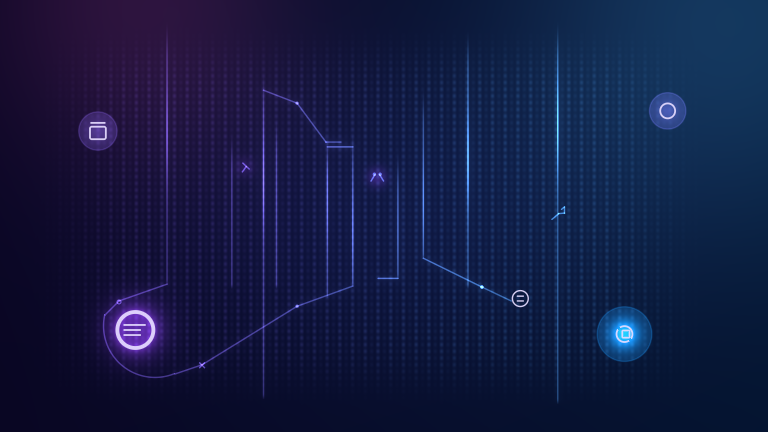
Give the GLSL for this background, as a WebGL 1 fragment shader.

```glsl
precision highp float;
// Dark violet-to-teal backdrop with a fine dot lattice, thin glowing traces
// and a few luminous round badges. Everything is a distance function on a
// 16 x 9 unit canvas; light is added in layers over smooth gradients.

uniform vec2 u_resolution;

const vec3 NIGHT_LEFT = vec3(0.035, 0.022, 0.135);
const vec3 NIGHT_RIGHT = vec3(0.015, 0.075, 0.185);
const vec3 MAGENTA_HAZE = vec3(0.145, 0.045, 0.095);
const vec3 TEAL_HAZE = vec3(0.06, 0.145, 0.185);
const vec3 INDIGO_HAZE = vec3(0.025, 0.03, 0.08);
const vec3 VIOLET = vec3(0.52, 0.40, 0.88);
const vec3 SKY = vec3(0.36, 0.68, 0.95);
const vec3 ORCHID = vec3(0.62, 0.24, 0.95);
const vec3 CYAN = vec3(0.08, 0.62, 0.95);
const vec3 PALE = vec3(0.90, 0.86, 1.0);
const vec2 DOT_PITCH = vec2(0.1325, 0.14);
const float DOT_LIGHT = 0.16;
const float TRACE_WIDTH = 0.015;
const float TRACE_LIGHT = 0.42;
const float ICON_WIDTH = 0.019;

vec2 p; // current point in canvas units

// Antialiased fill, and stroke of half-width w
float disc(float d) {
  return clamp(0.5 - d * u_resolution.y / 9.0, 0.0, 1.0);
}
float stroke(float d, float w) { return disc(abs(d) - w); }

float haze(vec2 center, vec2 spread) {
  vec2 q = (p - center) / spread;
  return exp(-dot(q, q));
}

float segment(vec2 q, vec2 a, vec2 b) {
  vec2 ab = b - a;
  return length(q - a - ab * clamp(dot(q - a, ab) / dot(ab, ab), 0.0, 1.0));
}

float roundBox(vec2 q, vec2 halfSize, float r) {
  q = abs(q) - halfSize + r;
  return length(max(q, 0.0)) + min(max(q.x, q.y), 0.0) - r;
}

float trace(vec2 a, vec2 b) {
  float d = segment(p, a, b);
  return stroke(d, TRACE_WIDTH) + 0.1 * exp(-d / 0.07);
}

float chain(vec2 a, vec2 b, vec2 c, vec2 d) {
  return trace(a, b) + trace(b, c) + trace(c, d);
}

// Vertical trace with a bright stretch around the height "peak"
float streak(float x, float bottom, float top, float peak, float power) {
  float y = (p.y - peak) / 0.95;
  float ends = smoothstep(bottom - 0.05, bottom + 0.1, p.y) * (1.0 - smoothstep(top - 0.9, top, p.y));
  return trace(vec2(x, bottom), vec2(x, top)) * (0.3 + power * exp(-y * y)) * ends;
}

float mark(vec2 q, vec2 a, vec2 b) { return stroke(segment(q, a, b), TRACE_WIDTH); }
float dotAt(vec2 q, vec2 c) { return disc(length(q - c) - 0.035); }

// Translucent badge plate with a thin rim
vec3 plate(vec2 q, float radius, vec3 tint) {
  float d = length(q) - radius;
  float glow = exp(-dot(q, q) / (radius * radius * 0.3));
  return tint * (0.2 * disc(d) + 0.18 * stroke(d, 0.014) + 0.22 * glow);
}

void main() {
  p = gl_FragCoord.xy / u_resolution.y * 9.0;
  float across = clamp(p.x / 16.0, 0.0, 1.0);
  vec3 tint = mix(VIOLET, SKY, smoothstep(0.25, 0.7, across));

  // Backdrop
  vec3 col = mix(NIGHT_LEFT, NIGHT_RIGHT, across);
  col += MAGENTA_HAZE * haze(vec2(3.0, 9.0), vec2(3.3, 3.4));
  col += TEAL_HAZE * haze(vec2(15.0, 8.6), vec2(4.6));
  col += INDIGO_HAZE * haze(vec2(8.0, 4.6), vec2(5.5, 3.2));

  // Dot lattice with alternating column strength
  vec2 cell = (p - vec2(5.49, 0.0)) / DOT_PITCH;
  vec2 wave = 0.5 + 0.5 * cos(6.2832 * cell);
  float columns = 0.7 + 0.3 * cos(3.1416 * floor(cell.x + 0.5));
  vec2 inset = smoothstep(vec2(0.6, 0.5), vec2(3.2, 2.0), min(p, vec2(15.4, 9.0) - p));
  col += tint * DOT_LIGHT * wave.x * (0.3 + 0.7 * wave.y) * columns * inset.x * inset.y;

  // Vertical streaks
  float light = streak(3.48, 3.08, 8.6, 6.2, 0.45) + streak(4.83, 3.0, 6.3, 4.8, 0.05);
  light += streak(5.49, 0.7, 7.5, 5.2, 0.55) + streak(5.76, 3.0, 6.6, 4.8, 0.1);
  light += streak(6.82, 2.8, 6.2, 4.8, 0.4) + streak(7.35, 3.04, 6.3, 4.2, 0.4);
  light += streak(8.29, 3.2, 5.9, 4.2, 0.25) + streak(8.82, 3.62, 7.2, 4.8, 0.4);
  light += streak(9.75, 3.0, 8.4, 5.7, 0.75) + streak(11.62, 0.6, 8.6, 6.4, 0.75);

  // Linked traces, closed at lower left by an arc
  vec2 arcEnd = vec2(2.19, 2.44), bend = vec2(10.04, 3.02);
  float path = chain(vec2(5.49, 7.12), vec2(6.19, 6.85), vec2(6.79, 6.04), vec2(7.1, 6.04));
  path += chain(vec2(7.35, 3.04), vec2(6.19, 2.62), vec2(4.21, 1.4), vec2(3.65, 1.21));
  path += trace(arcEnd, vec2(2.48, 2.73)) + trace(vec2(2.48, 2.73), vec2(3.48, 3.08));
  path += 1.4 * (trace(vec2(6.82, 5.94), vec2(7.35, 5.94)) + trace(vec2(7.88, 3.2), vec2(8.29, 3.2)));
  path += 1.2 * trace(vec2(8.82, 3.62), bend) + trace(bend, vec2(10.65, 2.73));
  float arcSide = step(0.0, dot(p - arcEnd, vec2(-1.23, -1.46)));
  path += stroke(length(p - vec2(3.23, 2.21)) - 1.073, TRACE_WIDTH) * arcSide;
  col += tint * (light + path * TRACE_LIGHT);

  // Nodes and small marks
  float nodes = stroke(length(p - vec2(2.48, 2.71)) - 0.04, 0.012);
  nodes += dotAt(p, vec2(6.19, 6.85)) + dotAt(p, vec2(6.19, 2.62)) + 2.0 * dotAt(p, bend);
  nodes += mark(abs(p - vec2(4.21, 1.39)), vec2(0.0), vec2(0.05));
  nodes += mark(p, vec2(5.06, 5.6), vec2(5.19, 5.48)) + mark(p, vec2(5.13, 5.53), vec2(5.05, 5.42));
  vec2 twin = vec2(abs(p.x - 7.86), p.y);
  nodes += mark(twin, vec2(0.05, 5.36), vec2(0.13, 5.23)) + dotAt(twin, vec2(0.06, 5.37));
  nodes += mark(p, vec2(11.5, 4.43), vec2(11.64, 4.55)) + mark(p, vec2(11.64, 4.55), vec2(11.76, 4.56));
  nodes += mark(p, vec2(11.76, 4.56), vec2(11.76, 4.68)) + mark(p, vec2(11.7, 4.64), vec2(11.76, 4.69));
  col += tint * nodes * 0.6;
  col += ORCHID * (0.25 * haze(vec2(7.86, 5.31), vec2(0.2)) + 0.12 * haze(vec2(5.1, 5.52), vec2(0.2)));

  // Badge plates and glows
  vec2 box = p - vec2(2.04, 6.27), halo = p - vec2(13.91, 6.69);
  vec2 orb = p - vec2(2.82, 2.125), core = p - vec2(13.01, 2.04), coin = p - vec2(10.84, 2.78);
  col += plate(box, 0.4, VIOLET) + plate(halo, 0.38, VIOLET) + plate(core, 0.57, CYAN);
  float rim = length(orb) - 0.375;
  col += ORCHID * (0.5 * exp(-max(rim, 0.0) / 0.22) + 0.2 * exp(-abs(rim) / 0.06));
  col += CYAN * 0.75 * exp(-dot(core, core) / 0.073);

  // Badge symbols
  float icon = stroke(roundBox(box + vec2(0.0, 0.04), vec2(0.165, 0.13), 0.04), ICON_WIDTH);
  icon += stroke(segment(box, vec2(-0.14, 0.17), vec2(0.14, 0.17)), ICON_WIDTH);
  icon += stroke(length(halo) - 0.155, ICON_WIDTH) + stroke(rim, 0.04);
  for (int i = 0; i < 3; i++) {
    vec2 end = vec2(i == 0 ? 0.2 : 0.1, 0.105 - 0.105 * float(i));
    icon += stroke(segment(orb, vec2(-0.23, end.y), end), ICON_WIDTH);
  }
  icon += stroke(length(core) - 0.165, ICON_WIDTH) * step(0.045, abs(core.x + core.y));
  icon += stroke(roundBox(core - vec2(0.03, 0.0), vec2(0.075), 0.02), ICON_WIDTH);
  icon += stroke(length(coin) - 0.165, TRACE_WIDTH);
  icon += mark(vec2(coin.x, abs(coin.y)), vec2(-0.06, 0.05), vec2(0.06, 0.05));
  col = mix(col, PALE, min(icon, 1.0) * 0.92);

  gl_FragColor = vec4(col, 1.0);
}
```
